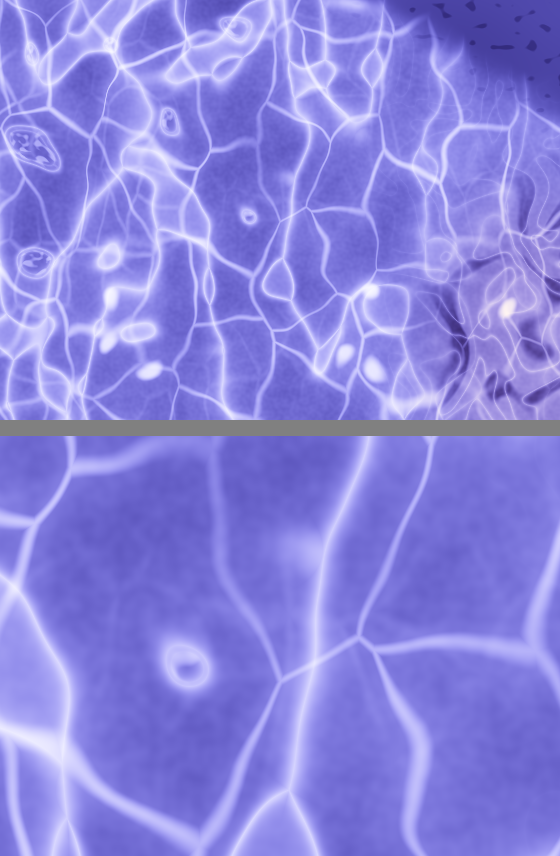
Top: the whole. Bottom: its middle third, enlarged.
A WebGL 2 fragment shader for this texture:

```glsl
#version 300 es
precision highp float;
uniform vec2 u_resolution;
out vec4 fragColor;

#define BASE_LIGHT 0.41
#define CELL_DENSITY vec2(6.6, 4.3)
#define STRAND_DENSITY vec2(5.2, 1.9)
#define WARP 0.055
#define VEIN_WIDTH 0.05
#define STRAND_SHARPNESS 32.0
#define SHEET_LIGHT 0.30
#define GRAIN 0.035
#define SPOTS 7

vec2 hash2(vec2 cell) {
  uvec2 u = uvec2(ivec2(cell) + 4096);
  for (int i = 0; i < 2; i++) {
    u = u * 1664525u + 101390u;
    u.x += u.y * 1664525u;
    u.y += u.x * 1664525u;
    u ^= u >> 16u;
  }
  return vec2(u >> 16u) / 65535.0;
}

float cornerSlope(vec2 cell, vec2 offset) {
  float angle = 6.2832 * hash2(cell).x;
  return dot(vec2(cos(angle), sin(angle)), offset);
}

float gradientNoise(vec2 p) {
  vec2 i = floor(p), f = p - i;
  vec2 s = f * f * f * (f * (f * 6.0 - 15.0) + 10.0);
  vec2 x = vec2(1.0, 0.0);
  return mix(mix(cornerSlope(i, f), cornerSlope(i + x, f - x), s.x),
             mix(cornerSlope(i + x.yx, f - x.yx), cornerSlope(i + 1.0, f - 1.0), s.x), s.y);
}

vec2 noise2(vec2 p) {
  return vec2(gradientNoise(p), gradientNoise(p + vec2(37.3, 71.7)));
}

// Distance to the nearest border between jittered cells
float cellBorder(vec2 p) {
  vec2 i = floor(p), f = p - i, home = vec2(0.0), nearest = vec2(8.0);
  for (int y = -1; y <= 1; y++)
    for (int x = -1; x <= 1; x++) {
      vec2 g = vec2(x, y);
      vec2 r = g + 0.1 + 0.8 * hash2(i + g) - f;
      if (dot(r, r) < dot(nearest, nearest)) { nearest = r; home = g; }
    }
  float border = 8.0;
  for (int y = -2; y <= 2; y++)
    for (int x = -2; x <= 2; x++) {
      vec2 g = home + vec2(x, y);
      vec2 r = g + 0.1 + 0.8 * hash2(i + g) - f;
      vec2 across = r - nearest;
      if (dot(across, across) > 1e-4)
        border = min(border, dot(0.5 * (r + nearest), normalize(across)));
    }
  return border;
}

// Bright core with a soft halo
float vein(float d, float width) {
  return 0.95 * smoothstep(width, 0.0, d) + 0.28 * exp(-d * 9.0);
}

// Folded sheet: pale filling between two bright rims
float foldedStrand(vec2 p, float pinch) {
  float n = gradientNoise(p * STRAND_DENSITY + 11.4);
  float halfWidth = max(0.0, 0.62 * pinch - 0.03);
  float a = abs(n) - halfWidth;
  float rim = exp(-abs(a) * STRAND_SHARPNESS);
  float sheet = smoothstep(0.02, -0.02, a) * smoothstep(0.0, 0.06, halfWidth);
  return 1.1 * rim + 0.2 * exp(-abs(a) * 9.0) + SHEET_LIGHT * sheet;
}

vec3 waterColor(float l) {
  l = clamp(l, 0.1, 0.97);
  float shade = 1.0 - l;
  return vec3(l, l - 0.04 * shade, 1.0 - shade * shade * shade);
}

void main() {
  vec2 p = gl_FragCoord.xy / u_resolution.y;
  vec2 q = p + WARP * noise2(p * 5.0) + 0.35 * WARP * noise2(p * 13.0 + 5.0);
  float slow = gradientNoise(p * 3.1 + 2.7);
  float pinch = gradientNoise(p * vec2(6.0, 7.5) + 19.0);

  // Regions: deep corner, hazy slope, broken surface, busy left side
  float slope = dot(p - vec2(0.87, 1.0), vec2(0.49, 0.87)) + 0.05 * gradientNoise(p * 9.0);
  float deep = smoothstep(-0.07, 0.05, slope);
  float haze = smoothstep(0.75, 1.2, p.x) * (1.0 - deep);
  float broken = smoothstep(0.42, 0.12, length((p - vec2(1.3, 0.16)) * vec2(1.0, 0.75)));
  float busy = smoothstep(0.55, 0.1, p.x);

  // Body of the water
  float light = BASE_LIGHT + 0.1 * slow + 0.08 * gradientNoise(q * vec2(8.0, 6.0)) + 0.08 * haze;
  light += GRAIN * (gradientNoise(p * 95.0) + gradientNoise(p * 41.0));
  light = mix(light, 0.31 + 0.07 * slow, deep);
  float specks = smoothstep(0.28, 0.45, gradientNoise(p * vec2(28.0, 40.0)));
  light -= 0.08 * specks * smoothstep(-0.15, 0.05, slope);

  // Caustic network
  float strength = clamp(0.6 + 1.1 * gradientNoise(p * 4.3 + 8.0), 0.12, 1.0);
  float width = VEIN_WIDTH * (1.0 + 1.2 * pinch);
  float glow = strength * vein(cellBorder(q * CELL_DENSITY), width);
  float fine = vein(cellBorder(q * CELL_DENSITY * 1.8 + 23.0), 0.09);
  glow += fine * (0.1 + 0.3 * busy) * smoothstep(-0.25, 0.3, slow);
  glow += foldedStrand(q, pinch) * (1.0 - 0.65 * haze);
  glow *= (1.0 - deep) * (1.0 - 0.45 * broken);

  // Ringed bubbles on the left, glints lower down
  for (int i = 0; i < SPOTS; i++) {
    vec2 h = hash2(vec2(i, 91)), k = hash2(vec2(i, 57));
    float radius = mix(0.012, 0.055, k.x * k.x);
    vec2 offset = q - vec2(0.75 * h.x * h.x + 0.04, 0.35 + 0.6 * h.y);
    float d = length(offset);
    float ring = exp(-abs(d - radius) * 220.0) + 0.5 * exp(-abs(d - 0.75 * radius) * 260.0);
    float swirl = smoothstep(0.0, 0.35, gradientNoise(offset * 65.0));
    glow += 0.8 * ring + 0.6 * swirl * smoothstep(radius, 0.6 * radius, d);
    d = length(q - vec2(0.15 + 1.1 * k.y, 0.05 + 0.3 * h.x));
    glow += 1.6 * smoothstep(0.03, 0.008, d) + 0.35 * exp(-d * 28.0);
  }

  // Dark shards and pale ripples of the broken surface
  vec2 t = p * vec2(11.0, 8.0) + 1.6 * noise2(p * 6.0 + 3.0);
  float shard = gradientNoise(t);
  light -= 0.3 * broken * smoothstep(0.08, 0.3, shard);
  float ripple = exp(-abs(gradientNoise(t * 1.4 + 6.0)) * 16.0);
  glow += ripple * (0.45 * broken + 0.16 * haze);

  light = 1.0 - (1.0 - light) * exp(-0.95 * glow);
  vec3 color = waterColor(light);
  color += broken * vec3(0.04, 0.0, -0.05);
  fragColor = vec4(color, 1.0);
}
```
